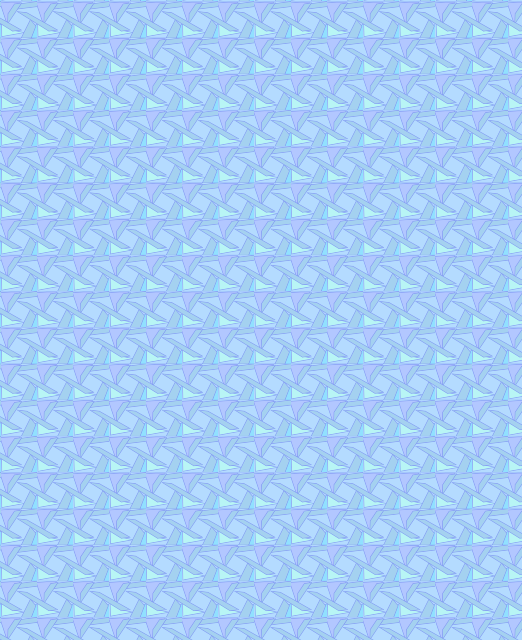
Give the GLSL for this pattern, as a Shadertoy shader.

```glsl
const float TILES_ACROSS = 14.41;
const vec2 TILE_SHIFT = vec2(0.02, 0.04);
const float LINE_HALF_WIDTH = 0.011;
const float LINE_STRENGTH = 0.62;
const float SEAM_STRENGTH = 0.3;

const vec3 FIELD = vec3(0.705, 0.86, 1.0);
const vec3 BAR = vec3(0.645, 0.82, 0.94);
const vec3 LILAC = vec3(0.70, 0.78, 1.0);
const vec3 MINT = vec3(0.72, 0.96, 0.96);
const vec3 AQUA = vec3(0.57, 0.88, 1.0);
const vec3 LINE = vec3(0.48, 0.56, 0.95);

// Signed distance to a quadrilateral, negative inside
float quadDistance(vec2 p, vec2 a, vec2 b, vec2 c, vec2 d) {
    vec2 corner[4] = vec2[4](a, b, c, d);
    float nearest = dot(p - a, p - a);
    float side = 1.0;
    for (int i = 0; i < 4; i++) {
        vec2 start = corner[i];
        vec2 end = corner[(i + 3) % 4];
        vec2 edge = end - start;
        vec2 w = p - start;
        vec2 toEdge = w - edge * clamp(dot(w, edge) / dot(edge, edge), 0.0, 1.0);
        nearest = min(nearest, dot(toEdge, toEdge));
        bvec3 crossing = bvec3(p.y >= start.y, p.y < end.y, edge.x * w.y > edge.y * w.x);
        if (all(crossing) || !any(crossing)) side = -side;
    }
    return side * sqrt(nearest);
}

// Fill a shape, then stroke its outline
void paint(inout vec3 color, float dist, vec3 fill, float aa) {
    color = mix(color, fill, smoothstep(0.5 * aa, -0.5 * aa, dist));
    float stroke = smoothstep(0.5 * aa, -0.5 * aa, abs(dist) - LINE_HALF_WIDTH);
    color = mix(color, LINE, stroke * LINE_STRENGTH);
}

// One tile: x runs right and y runs down, both from 0 to 1
vec3 tileColor(vec2 p, float aa) {
    vec3 color = FIELD;

    // Coloured facets
    paint(color, quadDistance(p, vec2(-0.02, 0.04), vec2(0.28, 0.02),
        vec2(0.54, 0.02), vec2(0.17, 0.61)), LILAC, aa);
    paint(color, quadDistance(p, vec2(0.02, 0.60), vec2(0.36, 0.80),
        vec2(0.64, 0.86), vec2(0.03, 0.97)), MINT, aa);
    paint(color, quadDistance(p, vec2(0.83, 1.02), vec2(0.95, 0.66),
        vec2(1.02, 0.62), vec2(1.02, 1.02)), AQUA, aa);

    // Shallow bar and the two steep bars
    paint(color, quadDistance(p, vec2(0.46, 0.21), vec2(0.56, 0.06),
        vec2(1.03, 0.0), vec2(1.03, 0.14)), BAR, aa);
    paint(color, quadDistance(p, vec2(0.19, 0.62), vec2(0.20, 0.34),
        vec2(0.38, 0.07), vec2(0.58, 0.04)), BAR, aa);
    paint(color, quadDistance(p, vec2(0.56, 1.02), vec2(0.82, 0.50),
        vec2(0.97, 0.68), vec2(0.84, 1.02)), BAR, aa);

    // Long diagonal bar, carried over from the tile on the left
    for (int i = 0; i < 2; i++) {
        vec2 q = p + vec2(float(i), 0.0);
        paint(color, quadDistance(q, vec2(0.46, 0.28), vec2(0.72, 0.31),
            vec2(1.57, 0.79), vec2(1.33, 0.82)), BAR, aa);
    }

    // Faint horizontal seam
    float seam = min(p.y, 1.0 - p.y) - LINE_HALF_WIDTH;
    return mix(color, LINE, SEAM_STRENGTH * smoothstep(0.5 * aa, -0.5 * aa, seam));
}

void mainImage(out vec4 fragColor, in vec2 fragCoord) {
    float aa = TILES_ACROSS / iResolution.x;
    vec2 fromTop = vec2(fragCoord.x, iResolution.y - fragCoord.y);
    vec2 p = fract(fromTop * aa - TILE_SHIFT);
    fragColor = vec4(tileColor(p, aa), 1.0);
}
```
